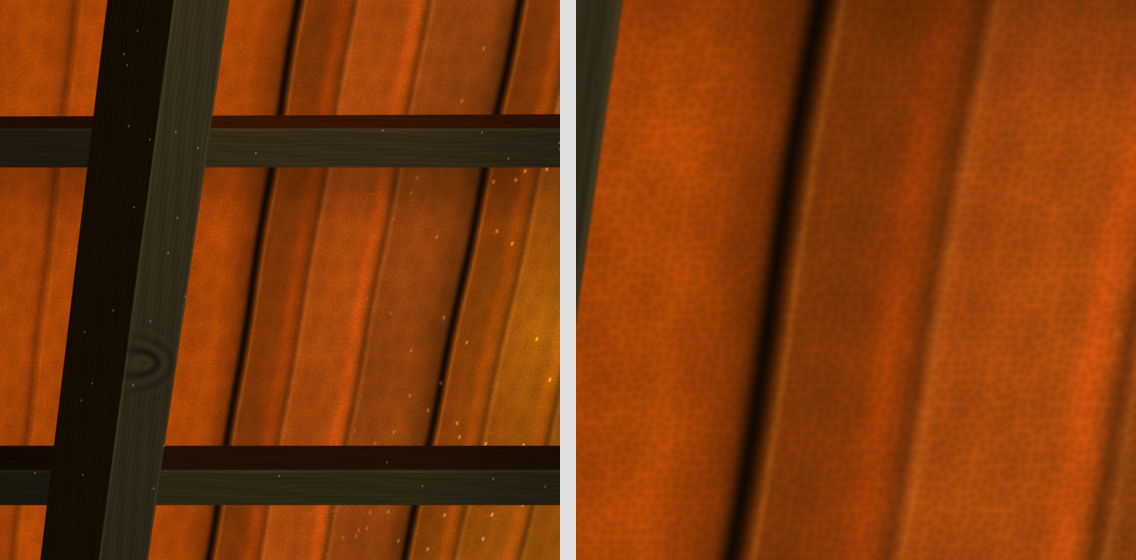
Left, the full canvas; right, a detail of the centre.
Give the GLSL for this texture, as a WebGL 2 fragment shader.

```glsl
#version 300 es
precision highp float;
// Orange ribbed roof sheets seen behind a dark leaning beam and two wooden rails.
uniform vec2 u_resolution;
out vec4 fragColor;

vec2 hash2(vec2 p) {
  p = vec2(dot(p, vec2(127.1, 311.7)), dot(p, vec2(269.5, 183.3)));
  return fract(sin(p) * 43758.5);
}

// Cellular noise: distance to the nearest point, and that cell's random value.
vec2 cellular(vec2 p) {
  vec2 cell = floor(p), best = vec2(9.0, 0.0);
  for (int j = -1; j <= 1; j++)
    for (int i = -1; i <= 1; i++) {
      vec2 id = cell + vec2(i, j);
      float d = length(id + 0.15 + 0.7 * hash2(id) - p);
      if (d < best.x) best = vec2(d, hash2(id + 7.3).x);
    }
  return best;
}

float edge(float at, float x) {
  float soft = max(0.0016, 0.75 / u_resolution.x);
  return smoothstep(at - soft, at + soft, x);
}

float band(float low, float high, float x) { return edge(low, x) - edge(high, x); }

float ridge(float x, float width) { return exp(-x * x / (width * width)); }

// Long wood fibres, from layered sines.
float fibres(float along, float across) {
  float bend = 0.7 * sin(along * 17.0) + 0.4 * sin(along * 41.0 + across * 60.0);
  return 0.5 * sin(across * 720.0 + bend * 2.0) + 0.3 * sin(across * 1310.0 - bend * 3.0)
       + 0.4 * sin(across * 260.0 + along * 23.0);
}

// Three-part sheet, repeated across the leaning coordinate q.
vec3 sheets(vec2 p, float q) {
  q += 0.0012 * sin(p.y * 19.0 + q * 9.0);
  float t = mod(q - 0.022, 0.35);
  float seam = mod(t + 0.175, 0.35) - 0.175;
  vec3 c = mix(vec3(0.53, 0.22, 0.025), vec3(0.69, 0.295, 0.05), smoothstep(0.075, 0.095, t));
  c = mix(c, vec3(0.60, 0.27, 0.05), smoothstep(0.19, 0.22, t));
  c = mix(vec3(0.72, 0.29, 0.025), c, smoothstep(0.365, 0.372, q));
  c = mix(c, vec3(0.60, 0.32, 0.03), 0.8 * smoothstep(0.72, 0.98, q + 0.1 * (1.0 - p.y)));
  c += vec3(0.09, 0.08, 0.0) * ridge(length(p - vec2(1.02, 0.42)), 0.14);

  // Shade beside the seams, then their dark gaps and pale lips.
  float strength = mix(0.3, 1.0, smoothstep(0.1, 0.3, q));
  c *= 1.0 - 0.28 * strength * smoothstep(0.29, 0.35, t);
  c *= 1.0 - 0.8 * strength * ridge(seam, 0.0075);
  c += vec3(0.11, 0.085, 0.03) * strength * ridge(seam - 0.012, 0.003);
  for (int i = 0; i < 2; i++) {
    float fold = t - 0.088 - 0.117 * float(i);
    c *= 1.0 - 0.24 * ridge(fold, 0.006);
    c += vec3(0.12, 0.03, 0.0) * ridge(fold + 0.018, 0.011);
    c += vec3(0.06, 0.05, 0.025) * ridge(fold - 0.008, 0.004);
  }

  // Shadow under the rails, stains and fine pitting.
  c *= 1.0 - 0.22 * smoothstep(0.58, 0.70, p.y) * (1.0 - step(0.75, p.y));
  c *= 0.95 + 0.05 * sin(p.y * 11.0 + q * 23.0) * sin(q * 37.0 - p.y * 5.0);
  c *= 0.93 + 0.14 * cellular(vec2(q * 38.0, p.y * 22.0)).x;
  c *= 0.92 + 0.16 * cellular(vec2(q, p.y) * 190.0).x;

  // Wet glints, mostly on the right.
  vec2 drop = cellular(vec2(q * 60.0, p.y * 42.0));
  float glint = (1.0 - smoothstep(0.06, 0.24, drop.x)) * step(0.94, drop.y);
  return c + vec3(0.35, 0.27, 0.17) * glint * smoothstep(0.45, 0.9, q);
}

// Each rail has a dark upper face and a paler front face.
vec3 rail(vec2 p, float fold, vec3 upper, vec3 front) {
  vec3 c = mix(front, upper, edge(fold, p.y));
  c *= 1.0 + 0.10 * fibres(p.x, p.y);
  c += vec3(0.05, 0.04, 0.025) * ridge(p.y - fold + 0.003, 0.003);
  return c * mix(0.6, 1.0, step(0.25, p.x)) * (1.0 - 0.2 * smoothstep(0.7, 1.0, p.x));
}

void main() {
  vec2 p = gl_FragCoord.xy / u_resolution;
  float q = (p.x - 0.11 * p.y) / (1.0 + 0.135 * p.y);
  vec3 c = sheets(p, q);

  // Horizontal rails.
  vec3 high = rail(p, 0.771, vec3(0.21, 0.075, 0.01), vec3(0.20, 0.16, 0.09));
  vec3 low = rail(p, 0.161, vec3(0.13, 0.06, 0.015), vec3(0.17, 0.145, 0.08));
  c = mix(c, high, band(0.701, 0.792 + 0.004 * p.x, p.y));
  c = mix(c, low, band(0.098, 0.204, p.y));

  // Leaning beam: dark side, paler face, and a knot in the grain.
  vec2 k = (p - vec2(0.262, 0.352)) * 22.0;
  float knot = exp(-dot(k, k));
  float grain = fibres(p.y, q) * (1.0 - knot);
  vec3 face = mix(vec3(0.16, 0.14, 0.085), vec3(0.21, 0.175, 0.10), p.y);
  face *= 1.0 + 0.10 * grain + knot * (0.3 * sin(7.0 * length(k * vec2(1.0, 1.6)) + 4.0 * k.x) - 0.15);
  face += vec3(0.05, 0.045, 0.02) * (ridge(q - 0.179, 0.002) + ridge(q - 0.262, 0.002));
  vec3 side = vec3(0.08, 0.047, 0.01) * (1.0 + 0.12 * grain);
  c = mix(c, mix(side, face, edge(0.176, q)), band(0.072, 0.264, q));

  // Pale chips on the timber.
  float timber = max(band(0.072, 0.264, q), max(band(0.701, 0.79, p.y), band(0.098, 0.204, p.y)));
  vec2 chip = cellular(vec2(q * 75.0, p.y * 50.0));
  c += 0.22 * timber * step(0.975, chip.y) * (1.0 - smoothstep(0.04, 0.18, chip.x));
  fragColor = vec4(clamp(c, 0.0, 1.0), 1.0);
}
```
